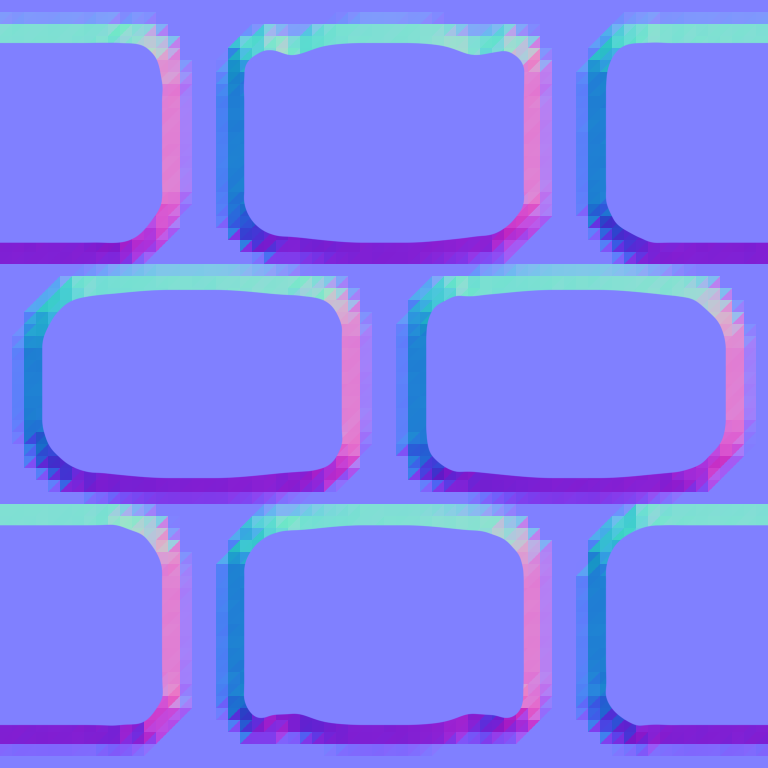
Give the GLSL for this texture map, as a WebGL 2 fragment shader.

```glsl
#version 300 es
precision highp float;
// Tangent-space normal map of worn bricks in running bond, two across by three down.
// A rounded-box distance gives the bevel height; it is sampled on a coarse grid and
// shaded as flat triangles, while the level brick faces are cut out with a smooth edge.

uniform vec2 u_resolution;
out vec4 fragColor;

const float GRID = 64.0;             // facet cells across the canvas
const float COLUMN_PITCH = 0.5;
const float ROW_PITCH = 0.314;
const float BEVEL_WIDTH = 0.0274;
const float BEVEL_SLOPE = 1.15;
const float WIDE_HALF = 0.211;       // half widths of the three kinds of brick
const float NARROW_HALF = 0.182;
const float MIDDLE_HALF = 0.195;
const float OUTER_HEIGHT = 0.130;    // half heights of outer and middle rows
const float MIDDLE_HEIGHT = 0.1225;
const float TIGHT_RADIUS = 0.045;
const float LOOSE_RADIUS = 0.068;
const float NARROW_TRIM = 0.015;     // narrow bricks have sharper corners
const float SAG = 0.009;             // long edges droop away from their centre
const float NOTCH_DEPTH = 0.008;
const float NOTCH_AT = 0.115;
const float NOTCH_WIDTH = 0.026;
const float WOBBLE = 0.005;          // wear on the corner outlines
const float EDGE_JITTER = 0.0008;    // facet roughness on straights and corners
const float CORNER_JITTER = 0.006;

float hash(vec2 p) {
    vec3 q = fract(p.xyx * 0.1031);
    q += dot(q, q.yzx + 33.33);
    return fract((q.x + q.y) * q.z);
}

float valueNoise(vec2 p) {
    vec2 i = floor(p), f = fract(p);
    f = f * f * (3.0 - 2.0 * f);
    return mix(mix(hash(i), hash(i + vec2(1, 0)), f.x),
               mix(hash(i + vec2(0, 1)), hash(i + 1.0), f.x), f.y);
}

// x: signed distance to the level face of the nearest brick, y: corner weight
vec2 brick(vec2 p) {
    float row = clamp(floor((p.y - 0.5) / ROW_PITCH + 0.5), -1.0, 1.0);
    bool middle = row == 0.0;
    float stagger = middle ? 0.5 : 0.0;
    float column = floor(p.x / COLUMN_PITCH + 0.5 - stagger);
    bool narrow = !middle && mod(column, 2.0) == 1.0;
    vec2 centre = vec2((column + stagger) * COLUMN_PITCH, 0.5 + row * ROW_PITCH);
    vec2 q = p - centre;

    vec2 halfSize = vec2(middle ? MIDDLE_HALF : narrow ? NARROW_HALF : WIDE_HALF,
                         middle ? MIDDLE_HEIGHT : OUTER_HEIGHT);
    vec2 along = abs(q) / halfSize;
    float corner = smoothstep(0.5, 0.9, along.x) * smoothstep(0.35, 0.85, along.y);

    // Uneven corners, sagging edges and chipped notches
    bool loose = middle ? q.x * (centre.x - 0.5) > 0.0 : q.y * row < 0.0;
    float radius = loose ? LOOSE_RADIUS : TIGHT_RADIUS;
    if (narrow) radius -= NARROW_TRIM;
    if (middle || narrow) {
        halfSize.y -= SAG * smoothstep(0.15, 0.85, along.x);
    }
    if (narrow && q.y * row > 0.0) {
        float t = (abs(q.x) - NOTCH_AT) / NOTCH_WIDTH;
        halfSize.y -= NOTCH_DEPTH * exp(-t * t);
    }

    vec2 b = abs(q) - halfSize + radius;
    float d = length(max(b, 0.0)) + min(max(b.x, b.y), 0.0) - radius;
    d += WOBBLE * corner * (valueNoise(p * 42.0 + 7.0) - 0.5);
    return vec2(d, corner);
}

// Bevel height at a grid vertex
float vertexHeight(vec2 vertex) {
    vec2 s = brick(vertex / GRID);
    float jitter = mix(EDGE_JITTER, CORNER_JITTER, s.y) * (hash(vertex + 19.0) - 0.5);
    return max(0.0, BEVEL_WIDTH - s.x + jitter);
}

vec3 facetNormal(vec2 p) {
    vec2 cell = floor(p * GRID), f = fract(p * GRID);
    float low = vertexHeight(cell);
    float high = vertexHeight(cell + 1.0);
    bool lowerHalf = f.x > f.y;
    float side = vertexHeight(cell + (lowerHalf ? vec2(1, 0) : vec2(0, 1)));
    vec2 rise = lowerHalf ? vec2(side - low, high - side)
                          : vec2(high - side, side - low);
    return normalize(vec3(-BEVEL_SLOPE * GRID * rise, 1.0));
}

void main() {
    float pixel = 1.0 / min(u_resolution.x, u_resolution.y);
    vec3 colour = vec3(0.0);
    // Four samples smooth the facet diagonals
    for (int i = 0; i < 4; i++) {
        vec2 offset = vec2(i % 2, i / 2) * 0.5 - 0.25;
        vec2 p = (gl_FragCoord.xy + offset) / u_resolution;
        float bevel = smoothstep(-0.5 * pixel, 0.5 * pixel, brick(p).x);
        vec3 normal = mix(vec3(0, 0, 1), facetNormal(p), bevel);
        colour += 0.25 * (0.5 + 0.5 * normal);
    }
    fragColor = vec4(colour, 1.0);
}
```
